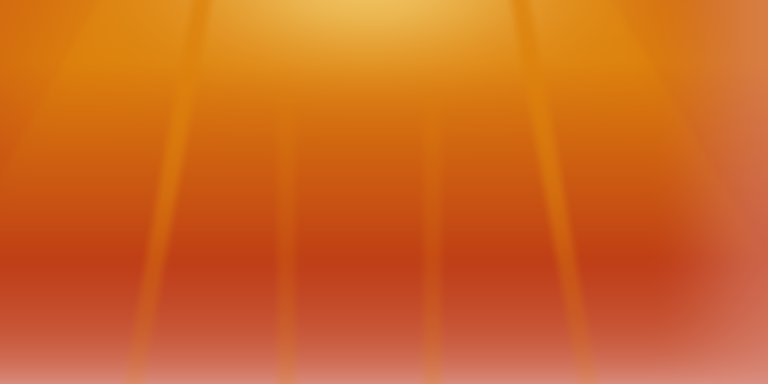
Reproduce this background procedurally as a Shadertoy shader.

```glsl
const vec3 RED = vec3(0.745, 0.235, 0.085);
const vec3 AMBER = vec3(0.865, 0.505, 0.045);
const vec3 GOLD = vec3(0.94, 0.78, 0.40);
const vec3 PINK = vec3(0.865, 0.58, 0.53);

// Horizontal position at height y on a line from bottomX to topX
float slantX(float bottomX, float topX, float y) {
    return mix(bottomX, topX, y);
}

// Soft-edged beam around a slanted axis
float beam(vec2 p, float bottomX, float topX, float halfWidth) {
    float offset = abs(p.x - slantX(bottomX, topX, p.y));
    return 1.0 - smoothstep(halfWidth * 0.25, halfWidth * 1.5, offset);
}

// Darkening outside a cone side; outside is the signed distance beyond it
float coneShade(float outside) {
    return 0.07 * smoothstep(-0.01, 0.02, outside)
         + 0.24 * smoothstep(-0.08, 0.28, outside);
}

// Elliptical falloff
float glow(vec2 p, vec2 center, vec2 radius) {
    vec2 q = (p - center) / radius;
    return exp(-dot(q, q));
}

// Low haze that thickens towards the floor
float floorMist(float y, float top) {
    float depth = clamp(1.0 - y / top, 0.0, 1.0);
    return 0.44 * depth + 0.46 * pow(depth, 4.0);
}

void mainImage(out vec4 fragColor, in vec2 fragCoord) {
    // Two units wide, one unit high
    vec2 p = fragCoord / iResolution.xy * vec2(2.0, 1.0);

    // Vertical warmth, reduced outside the wide light cone
    float warmth = clamp((p.y - 0.30) / 0.54, 0.0, 1.0);
    float leftOutside = slantX(-0.29, 0.26, p.y) - p.x;
    float rightOutside = p.x - slantX(2.19, 1.59, p.y);
    float shade = coneShade(leftOutside) + coneShade(rightOutside);
    warmth = max(warmth - shade, 0.0);
    vec3 color = mix(RED, AMBER, warmth);

    // Overhead light
    color = mix(color, GOLD, 0.92 * glow(p, vec2(0.96, 1.04), vec2(0.43, 0.19)));

    // Mist on the floor and along the right side
    float sideHaze = 0.46 * smoothstep(1.68, 2.04, p.x);
    float mist = floorMist(p.y, 0.33);
    color = mix(color, PINK, 1.0 - (1.0 - mist) * (1.0 - sideHaze));

    // Mirrored pairs of slanted and upright beams
    float slantFade = mix(0.16, 0.72, smoothstep(0.0, 0.8, p.y));
    float uprightFade = 0.20 * (1.0 - smoothstep(0.65, 0.85, p.y));
    for (int i = 0; i < 2; i++) {
        float side = float(2 * i - 1);
        float slanted = beam(p, 0.94 + side * 0.592, 0.94 + side * 0.415, 0.028);
        float upright = beam(p, 0.936 + side * 0.19, 0.936 + side * 0.19, 0.027);
        color = mix(color, AMBER, slanted * slantFade);
        color = mix(color, AMBER, upright * uprightFade);
    }

    fragColor = vec4(color, 1.0);
}
```
